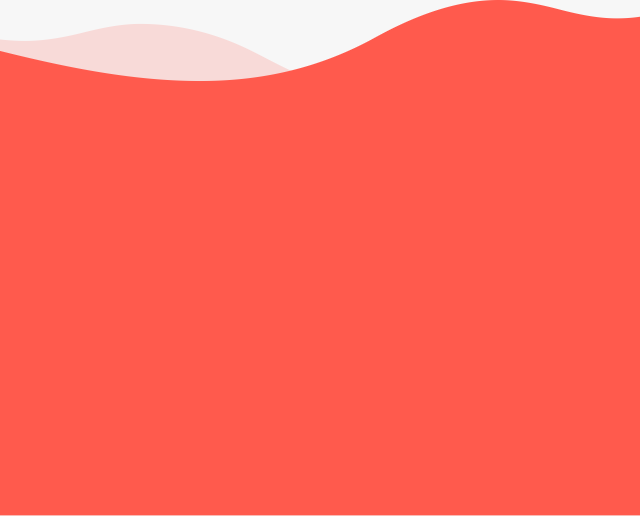
Write a WebGL 2 fragment shader that draws this background.

```glsl
#version 300 es
precision highp float;

uniform vec2 u_resolution;
out vec4 fragColor;

// Smooth cubic curve through knots of (x, depth, slope)
float waveDepth(float x, vec3 knots[7]) {
    float depth = knots[6].y;
    for (int i = 0; i < 6; i++) {
        vec3 a = knots[i], b = knots[i + 1];
        if (x >= a.x && x < b.x) {
            float span = b.x - a.x;
            float t = (x - a.x) / span;
            float s = 1.0 - t;
            depth = mix(a.y, b.y, t * t * (3.0 - 2.0 * t))
                  + span * t * s * (a.z * s - b.z * t);
        }
    }
    return depth;
}

// Antialiased coverage of the region where d is positive
float coverage(float d) {
    float pixel = length(vec2(dFdx(d), dFdy(d)));
    return clamp(d / max(pixel, 1e-6) + 0.5, 0.0, 1.0);
}

void main() {
    vec2 uv = gl_FragCoord.xy / u_resolution;
    float depth = 1.0 - uv.y;

    vec3 paper = vec3(0.969);
    vec3 blush = vec3(0.973, 0.855, 0.847);
    vec3 coral = vec3(1.0, 0.353, 0.302);

    // Pale hill behind
    float back = waveDepth(uv.x, vec3[7](
        vec3(0.0, 0.0765, 0.13), vec3(0.039, 0.0793, 0.0),
        vec3(0.13, 0.0631, -0.31), vec3(0.2188, 0.0463, 0.0),
        vec3(0.3906, 0.0971, 0.609), vec3(0.4557, 0.1375, 0.56),
        vec3(0.6, 0.2, 0.4)));

    // Large wave in front
    float front = waveDepth(uv.x, vec3[7](
        vec3(0.0, 0.0987, 0.31), vec3(0.3125, 0.157, 0.0),
        vec3(0.586, 0.0728, -0.684), vec3(0.7786, 0.0, 0.0),
        vec3(0.8724, 0.0178, 0.323), vec3(0.9635, 0.0356, 0.0),
        vec3(1.0, 0.0324, -0.187)));

    vec3 color = mix(paper, blush, coverage(depth - back));
    color = mix(color, coral, coverage(depth - front));

    // Hairline of paper along the bottom
    color = mix(color, paper, coverage(0.0012 - uv.y));

    fragColor = vec4(color, 1.0);
}
```
